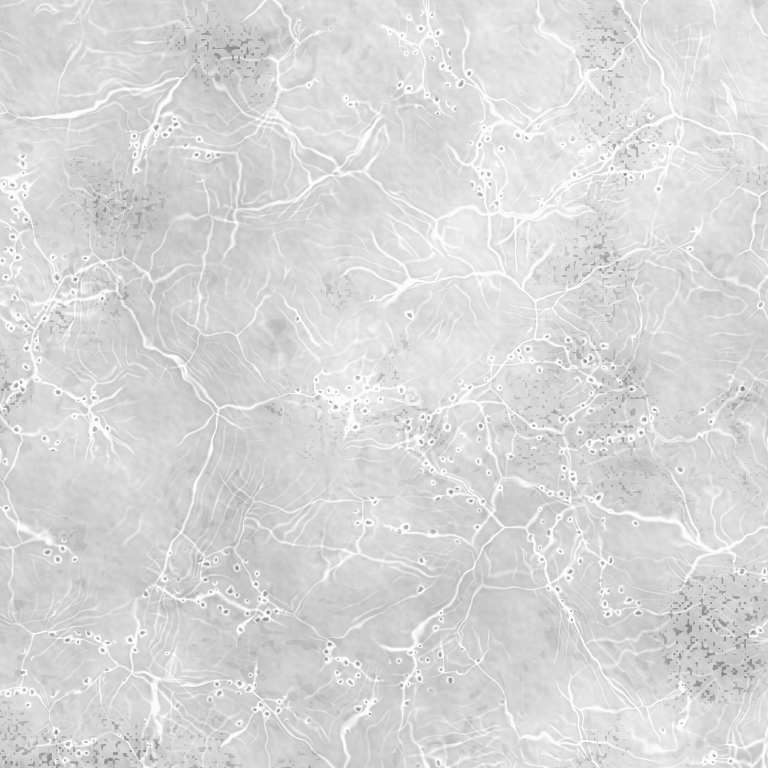
A WebGL 1 fragment shader for this texture:

```glsl
precision highp float;
// Pale grey weathered plaster with raised white veins, ringed pits and dark speckles.
uniform vec2 u_resolution;

float hash(vec2 p) {
  return fract(sin(dot(p, vec2(127.1, 311.7))) * 43758.5453);
}

vec2 hash2(vec2 p) {
  return vec2(hash(p), hash(p + 57.3));
}

float noise(vec2 p) {
  vec2 i = floor(p), f = fract(p);
  f = f * f * (3.0 - 2.0 * f);
  return mix(mix(hash(i), hash(i + vec2(1, 0)), f.x),
             mix(hash(i + vec2(0, 1)), hash(i + vec2(1, 1)), f.x), f.y);
}

vec2 noise2(vec2 p) {
  return vec2(noise(p), noise(p + 31.7)) - 0.5;
}

float fbm(vec2 p) {
  float sum = 0.0, amp = 0.5;
  for (int i = 0; i < 5; i++) {
    sum += amp * noise(p);
    p = mat2(1.6, 1.2, -1.2, 1.6) * p + 7.3;
    amp *= 0.5;
  }
  return sum;
}

// Distance to the border between the two nearest cells
float cellEdge(vec2 p) {
  vec2 cell = floor(p), f = fract(p), near = vec2(8.0), next = vec2(8.0);
  for (int y = -1; y <= 1; y++) {
    for (int x = -1; x <= 1; x++) {
      vec2 o = vec2(x, y);
      vec2 r = o + hash2(cell + o) - f;
      if (dot(r, r) < dot(near, near)) {
        next = near;
        near = r;
      } else if (dot(r, r) < dot(next, next)) {
        next = r;
      }
    }
  }
  return dot(0.5 * (near + next), normalize(next - near));
}

// Bright crest with a soft shadow on both sides
float ridge(float d, float width) {
  float t = d * d / (width * width);
  return exp(-t) - 0.25 * exp(-t / 8.0);
}

// Small white rings with dark cores, crowded where density is high
float pits(vec2 p, float density) {
  float sum = 0.0;
  vec2 cell = floor(p), f = fract(p);
  for (int y = -1; y <= 1; y++) {
    for (int x = -1; x <= 1; x++) {
      vec2 o = vec2(x, y), id = cell + o;
      float d = length(o + 0.15 + 0.7 * hash2(id + 9.0) - f);
      float radius = mix(0.16, 0.34, hash(id + 4.0));
      float present = smoothstep(0.0, 0.12, density - hash(id + 2.0));
      float rim = (d - radius) / 0.13;
      sum += present * (0.17 * exp(-rim * rim) - 0.2 * smoothstep(radius, radius * 0.3, d));
    }
  }
  return sum;
}

void main() {
  vec2 p = gl_FragCoord.xy / u_resolution.y;
  vec2 warped = p + 0.09 * noise2(p * 5.0) + 0.026 * noise2(p * 22.0) + 0.008 * noise2(p * 75.0);

  // Cloudy base and fine mottling
  float cloud = fbm(p * 4.0 + 3.0);
  float shade = 0.853 + 0.24 * (cloud - 0.48);
  shade += 0.09 * (fbm(p * 38.0) - 0.48);
  shade += 0.035 * (noise(p * 130.0) - noise(p * 130.0 + 0.5));

  // Broken veins at three scales, with wrinkles running beside them
  float closest = 1.0;
  for (int i = 0; i < 3; i++) {
    float k = float(i), scale = 3.6 + 2.9 * k;
    float d = cellEdge(warped * scale + 17.0 * k) / scale;
    float broken = smoothstep(0.36, 0.62, noise(p * (7.0 + 4.0 * k) + 40.0 * k));
    float width = mix(0.0014, 0.0032, noise(p * 30.0 + k)) * (1.0 - 0.12 * k);
    shade += (0.21 - 0.03 * k) * broken * ridge(d, width);
    closest = min(closest, d + 0.03 * (1.0 - broken));

    float wrinkle = abs(fract(d * 48.0 + 1.4 * noise(p * 16.0 + k)) - 0.5) / 48.0;
    float patchy = smoothstep(0.5, 0.72, noise(p * 19.0 + 11.0 * k));
    shade += 0.13 * patchy * exp(-d * 22.0) * ridge(wrinkle, 0.0018);
  }

  // Pits gather along the veins
  float cluster = smoothstep(0.4, 0.75, noise(p * 9.0 + 80.0));
  float density = 0.02 + 0.62 * cluster * exp(-closest * closest / 0.0003);
  shade += pits((p + 0.004 * noise2(p * 140.0)) * 76.0, density);

  // Pale crust beside veins, and grainy dark speckles in stained patches
  shade += 0.03 * exp(-closest * 60.0) * noise(p * 60.0 + 5.0);
  float stain = smoothstep(0.5, 0.72, fbm(p * 6.5 + 21.0));
  float grain = noise(p * 270.0);
  shade -= 0.03 * stain;
  shade -= 0.24 * stain * smoothstep(0.62, 0.85, grain);
  shade += 0.025 * (grain - 0.5);

  // Scattered faint grey flakes
  float flake = noise(warped * 85.0 + 13.0) * smoothstep(0.35, 0.7, noise(p * 11.0 + 60.0));
  shade -= 0.045 * smoothstep(0.68, 0.78, flake);

  gl_FragColor = vec4(vec3(clamp(shade, 0.45, 0.985)), 1.0);
}
```
